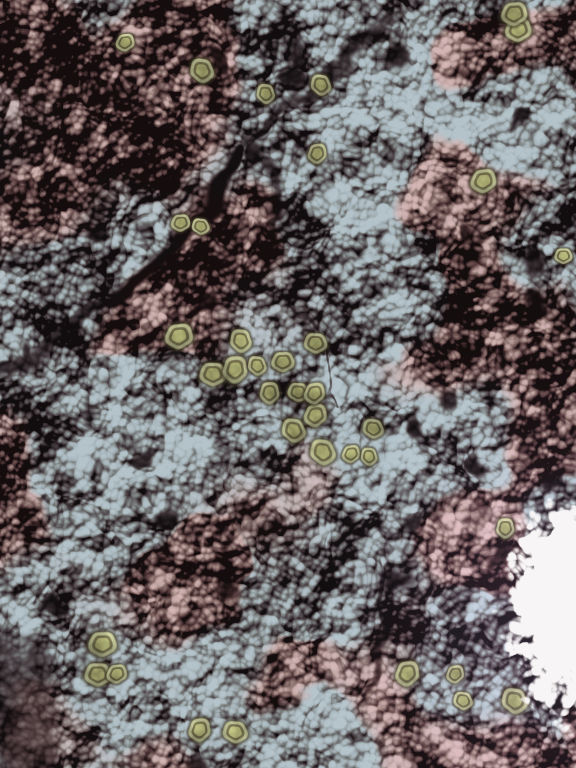
Reproduce this texture procedurally as a Shadertoy shader.

```glsl
// Weathered bark under a crumbly grey lichen crust, with dark fissures, rust
// patches, ringed yellow-green fruiting discs and a sunlit glare at the right.
// Layered cellular noise gives a height that is lit and mapped to a colour ramp.

const vec3 PIT_DARK   = vec3(0.17, 0.13, 0.14);
const vec3 BARK_BROWN = vec3(0.32, 0.27, 0.28);
const vec3 MID_GREY   = vec3(0.44, 0.42, 0.42);
const vec3 CRUST_GREY = vec3(0.55, 0.55, 0.54);
const vec3 CRUST_PALE = vec3(0.67, 0.69, 0.70);
const vec3 SUN_WHITE  = vec3(0.97, 0.96, 0.96);
const vec3 DISC_FACE  = vec3(0.63, 0.64, 0.42);
const vec3 DISC_RIM   = vec3(0.66, 0.67, 0.51);
const vec3 DISC_EDGE  = vec3(0.25, 0.22, 0.15);
const vec3 RUST_TINT  = vec3(1.13, 0.94, 0.92);
const vec3 COOL_TINT  = vec3(0.96, 1.01, 1.03);
const vec2 LIGHT_STEP = vec2(-0.002, 0.005);
const float MEAN_TONE = 0.47;
const float RELIEF    = 1.25;
const float SHADING   = 0.85;
const float DISC_GRID = 0.036;
const float DISC_SPARSE = 0.035;

vec2 hash2(vec2 p) {
    vec3 q = fract(p.xyx * vec3(0.1031, 0.1030, 0.0973));
    q += dot(q, q.yzx + 33.33);
    return fract((q.xx + q.yz) * q.zy);
}

// Cellular noise: x = distance to nearest point, y = blended cell value
vec2 cells(vec2 p) {
    vec2 id = floor(p), f = p - id;
    float nearest = 8.0, sum = 0.0, total = 0.0001;
    for (int j = -1; j <= 1; j++)
    for (int i = -1; i <= 1; i++) {
        vec2 o = vec2(i, j);
        vec2 d = o + hash2(id + o) - f;
        float d2 = dot(d, d), w = exp(-6.0 * d2);
        nearest = min(nearest, d2);
        sum += w * hash2(id + o + 71.0).x;
        total += w;
    }
    return vec2(sqrt(nearest), sum / total);
}

// Crumbs of three sizes, centred on zero
float crustHeight(vec2 p) {
    float h = 0.0, freq = 23.0, amp = 0.5;
    for (int i = 0; i < 3; i++) {
        vec2 c = cells(p * freq + float(i) * 17.0);
        h += amp * (0.65 * (c.y - 0.5) + 0.6 * (0.45 - c.x));
        freq *= 2.2;
        amp *= 0.9;
    }
    return h;
}

float segment(vec2 p, vec2 a, vec2 b) {
    vec2 v = b - a;
    return length(p - a - v * clamp(dot(p - a, v) / dot(v, v), 0.0, 1.0));
}

float spot(vec2 p, vec2 centre, vec2 size) {
    vec2 d = (p - centre) / size;
    return exp(-dot(d, d));
}

float fissures(vec2 p) {
    float deep = min(segment(p, vec2(0.305, 0.80), vec2(0.27, 0.72)),
                     segment(p, vec2(0.27, 0.72), vec2(0.14, 0.61)));
    float side = min(segment(p, vec2(0.14, 0.61), vec2(-0.02, 0.50)),
                     segment(p, vec2(0.305, 0.80), vec2(0.50, 0.97)));
    float thin = min(segment(p, vec2(0.35, 0.79), vec2(0.36, 0.68)),
                     segment(p, vec2(0.50, 0.26), vec2(0.49, 0.10)));
    float hair = min(segment(p, vec2(0.38, 0.60), vec2(0.43, 0.55)),
                     segment(p, vec2(0.43, 0.55), vec2(0.43, 0.48)));
    float dark = smoothstep(0.016, 0.005, deep);
    dark = max(dark, 0.75 * smoothstep(0.014, 0.002, side));
    dark = max(dark, 0.7 * smoothstep(0.008, 0.001, thin));
    return max(dark, 0.6 * smoothstep(0.003, 0.0005, hair));
}

vec3 toneRamp(float t) {
    vec3 c = mix(PIT_DARK, BARK_BROWN, clamp((t - 0.14) / 0.14, 0.0, 1.0));
    c = mix(c, MID_GREY, clamp((t - 0.28) / 0.14, 0.0, 1.0));
    c = mix(c, CRUST_GREY, clamp((t - 0.42) / 0.13, 0.0, 1.0));
    c = mix(c, CRUST_PALE, clamp((t - 0.55) / 0.14, 0.0, 1.0));
    return c * clamp(t / 0.14, 0.4, 1.0) * (1.0 + 0.4 * clamp(t - 0.69, 0.0, 0.25));
}

// Ringed discs, crowded along a diagonal band and sparse elsewhere
vec3 addDiscs(vec3 col, vec2 p, float grain) {
    vec2 id = floor(p / DISC_GRID);
    for (int j = -1; j <= 1; j++)
    for (int i = -1; i <= 1; i++) {
        vec2 cell = id + vec2(i, j), rnd = hash2(cell + 5.0);
        vec2 centre = (cell + 0.5 + 0.6 * (hash2(cell + 40.0) - 0.5)) * DISC_GRID;
        float band = segment(centre, vec2(0.25, 0.55), vec2(0.47, 0.43));
        float crowd = smoothstep(0.05, 0.02, band) + spot(centre, vec2(0.40, 0.85), vec2(0.04));
        if (rnd.x > DISC_SPARSE + 0.6 * crowd) continue;
        vec2 q = centre - p;
        float angle = atan(q.y, q.x);
        float r = mix(0.011, 0.018, rnd.y) * (1.0 + 0.07 * sin(2.0 * angle + 40.0 * rnd.y) + 0.04 * sin(5.0 * angle));
        float d = length(q) / r;
        vec3 disc = mix(DISC_FACE, DISC_RIM, smoothstep(0.55, 0.75, d));
        disc = mix(disc, DISC_EDGE, 0.6 * smoothstep(0.16, 0.04, abs(d - 0.6)));
        disc *= 1.0 + 0.5 * grain - 0.12 * q.y / r;
        col = mix(col, DISC_EDGE, 0.7 * smoothstep(1.35, 0.95, d));
        col = mix(col, disc, 0.92 * smoothstep(1.05, 0.88, d));
    }
    return col;
}

void mainImage(out vec4 fragColor, in vec2 fragCoord) {
    vec2 p = fragCoord / iResolution.y;

    // Ragged outlines come from a small domain warp
    vec2 warp = vec2(cells(p * 28.0 + 3.0).y, cells(p * 28.0 + 61.0).y) - 0.5;
    vec2 w = p + 0.022 * warp;

    // Broad patches, bare rust areas and open pits
    float broad = 0.6 * cells(w * 6.0 + 9.0).y + 0.4 * cells(w * 13.0 + 31.0).y - 0.5;
    float bare = smoothstep(0.52, 0.75, cells(w * 9.0 + 50.0).y + 0.25 * spot(p, vec2(0.1, 0.88), vec2(0.25, 0.2)));
    bare = max(bare, 0.9 * spot(w, vec2(0.325, 0.325), vec2(0.055, 0.04)));
    float mound = smoothstep(0.03, -0.01, length((w - vec2(0.63, -0.02)) * vec2(0.6, 1.0)) - 0.07);
    bare = max(bare, mound);
    vec2 pit = cells(w * 11.0 + 90.0);
    float pits = smoothstep(0.22, 0.08, pit.x) * smoothstep(0.68, 0.78, pit.y);
    float corner = smoothstep(0.085, 0.06, w.x) * smoothstep(0.23, 0.17, w.y + w.x);

    // Lit crumbs
    vec2 g = p + 0.008 * warp;
    float h = crustHeight(g);
    float slope = h - crustHeight(g + LIGHT_STEP);
    float tone = MEAN_TONE + RELIEF * h + SHADING * slope + 0.6 * broad - 0.14 * bare;
    tone += 0.10 * spot(p, vec2(0.62, 0.80), vec2(0.2)) + 0.07 * spot(p, vec2(0.4, 0.48), vec2(0.2, 0.14));
    tone -= 0.10 * spot(p, vec2(0.08, 0.86), vec2(0.25, 0.25)) + 0.12 * spot(p, vec2(0.58, 0.13), vec2(0.1));
    tone = mix(tone, 0.06, max(fissures(w), 0.85 * pits));
    tone = mix(tone, 0.16 + 0.3 * h, 0.8 * corner);

    vec3 col = toneRamp(tone) * mix(COOL_TINT, RUST_TINT, bare);
    col = addDiscs(col, p, h);

    // Violet haze around the blown-out sunlight
    vec2 sun = (w - vec2(0.735, 0.20)) / vec2(0.080, 0.140);
    col += vec3(0.11, 0.09, 0.13) * spot(p, vec2(0.72, 0.19), vec2(0.17, 0.2));
    float glare = smoothstep(-0.04, 0.12, 1.0 - length(sun) + 0.7 * h + 0.5 * broad);
    col = mix(col, SUN_WHITE, glare);

    fragColor = vec4(clamp(col, 0.0, 1.0), 1.0);
}
```
